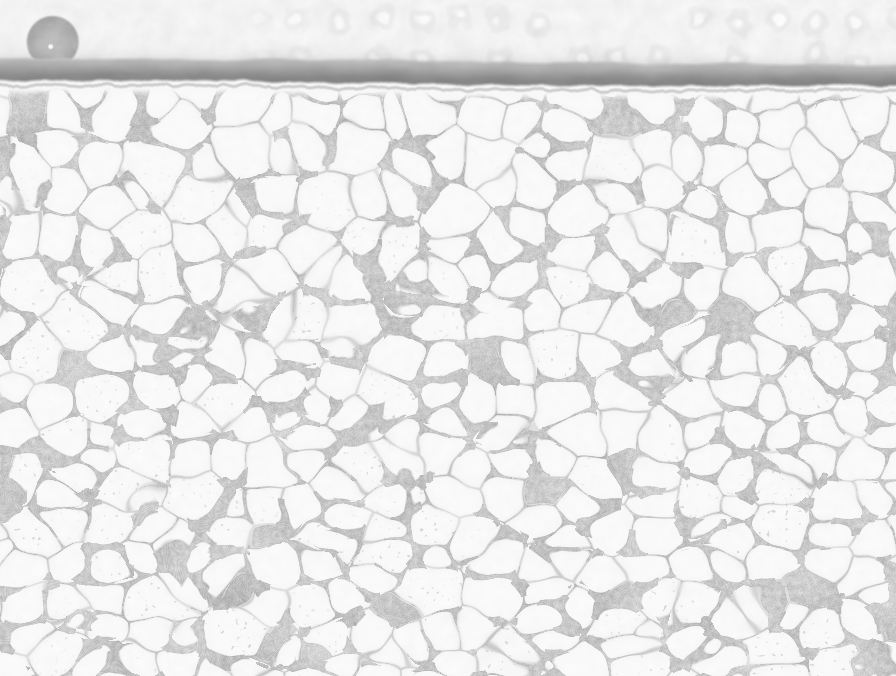
This texture is drawn by a WebGL 1 fragment shader. Its source:

```glsl
precision highp float;
// Polished metal section: pale grains, hatched pockets and a dark edge band under a mottled strip.
uniform vec2 u_resolution;

vec2 hash2(vec2 c) {
  vec3 h = fract(c.xyx * vec3(0.1031, 0.1030, 0.0973));
  h += dot(h, h.yzx + 33.33);
  return fract((h.xx + h.yz) * h.zy);
}

float cornerSlope(vec2 cell, vec2 offset, vec2 f) {
  return dot(hash2(cell + offset) * 2.0 - 1.0, f - offset);
}

float gradientNoise(vec2 p) {
  vec2 cell = floor(p), f = fract(p);
  vec2 w = f * f * f * (f * (f * 6.0 - 15.0) + 10.0);
  float low = mix(cornerSlope(cell, vec2(0.0), f), cornerSlope(cell, vec2(1.0, 0.0), f), w.x);
  float high = mix(cornerSlope(cell, vec2(0.0, 1.0), f), cornerSlope(cell, vec2(1.0), f), w.x);
  return mix(low, high, w.y);
}

float fractalNoise(vec2 p) {
  float sum = 0.0, gain = 1.0;
  for (int i = 0; i < 4; i++) {
    sum += gain * gradientNoise(p);
    p = p * 2.03 + 17.1;
    gain *= 0.5;
  }
  return sum;
}

float capsule(vec2 p, vec2 a, vec2 b, float radius) {
  vec2 pa = p - a, ba = b - a;
  float t = clamp(dot(pa, ba) / dot(ba, ba), 0.0, 1.0);
  return length(pa - ba * t) - radius * (0.6 + 0.7 * (1.0 - t));
}

// Largest pockets, as a signed distance
float largePockets(vec2 p) {
  float d = capsule(p, vec2(0.520, 0.352), vec2(0.585, 0.420), 0.014);
  d = min(d, capsule(p, vec2(0.690, 0.536), vec2(0.787, 0.550), 0.008));
  d = min(d, capsule(p, vec2(0.600, 0.585), vec2(0.661, 0.567), 0.009));
  d = min(d, capsule(p, vec2(0.545, 0.585), vec2(0.571, 0.524), 0.009));
  d = min(d, capsule(p, vec2(0.260, 0.187), vec2(0.268, 0.135), 0.016));
  d = min(d, capsule(p, vec2(0.600, 0.299), vec2(0.609, 0.239), 0.010));
  d = min(d, capsule(p, vec2(0.600, 0.789), vec2(0.640, 0.770), 0.009));
  d = min(d, capsule(p, vec2(0.043, 0.343), vec2(0.100, 0.322), 0.012));
  d = min(d, capsule(p, vec2(0.926, 0.611), vec2(0.969, 0.571), 0.007));
  d = min(d, capsule(p, vec2(0.235, 0.478), vec2(0.315, 0.481), 0.009));
  d = min(d, capsule(p, vec2(1.294, 0.663), vec2(1.301, 0.628), 0.012));
  return min(d, capsule(p, vec2(0.424, 0.663), vec2(0.502, 0.706), 0.006));
}

// Gaps to the second and third nearest grains, junction hash, grain hash
vec4 grainField(vec2 q) {
  vec2 base = floor(q);
  vec3 near = vec3(9.0), ids = vec3(0.0);
  for (int j = -2; j <= 2; j++) {
    for (int i = -2; i <= 2; i++) {
      vec2 cell = base + vec2(float(i), float(j));
      vec2 h = hash2(cell);
      float id = hash2(cell + 71.3).x;
      float d = length(cell + 0.06 + 0.88 * h - q) - 0.28 * id;
      if (d < near.x) {
        near = vec3(d, near.xy);
        ids = vec3(id, ids.xy);
      } else if (d < near.y) {
        near = vec3(near.x, d, near.y);
        ids = vec3(ids.x, id, ids.y);
      } else if (d < near.z) {
        near.z = d;
        ids.z = id;
      }
    }
  }
  return vec4(near.yz - near.x, fract(7.0 * (ids.x + ids.y + ids.z)), ids.x);
}

float grainShade(vec2 p, float pixel) {
  vec2 warp = vec2(gradientNoise(p * 24.0), gradientNoise(p * 24.0 + 40.0));
  vec2 q = vec2(p.x * 16.0, p.y * (22.0 - 4.0 * p.y)) + 0.25 * warp;
  vec4 grain = grainField(q);
  float soft = pixel * 20.0;

  // Pale grain with thin boundary, faint halo and sparse specks
  float shade = 0.978 + 0.012 * fractalNoise(p * 60.0);
  float visible = 0.45 + 0.55 * smoothstep(-0.3, 0.3, gradientNoise(p * 17.0));
  shade -= 0.15 * visible * (1.0 - smoothstep(0.01, 0.05 + soft * 1.5, grain.x));
  shade -= 0.035 * exp(-grain.x * 9.0);
  float dusty = smoothstep(0.6, 0.95, grain.w) * smoothstep(0.95, 0.45, p.y);
  shade -= 0.13 * dusty * smoothstep(0.28, 0.48, gradientNoise(p * 150.0));

  // Concave pockets at grain junctions
  float reach = mix(-0.04, 0.31, grain.z) + 0.10 * gradientNoise(p * 7.0);
  reach *= mix(1.05, 0.82, smoothstep(0.45, 0.88, p.y));
  float edge = sqrt(grain.x * grain.y) - reach + 0.04 * gradientNoise(p * 90.0);
  if (grain.w < 0.05) edge = min(edge, 0.06 - grain.x);
  edge = min(edge, 18.0 * largePockets(p + 0.012 * warp) + 0.35 * (grain.x - 0.15));
  float pocket = 1.0 - smoothstep(-soft * 1.3, soft * 1.3, edge);
  float angle = 6.2832 * gradientNoise(p * 9.0) + 0.8;
  float across = dot(p, vec2(cos(angle), sin(angle)));
  float hatch = sin(across * 800.0 + 7.0 * gradientNoise(p * 70.0));
  float fill = 0.785 + 0.025 * hatch + 0.09 * fractalNoise(p * 110.0);
  fill += 0.10 * gradientNoise(p * 13.0) - 0.05 * (1.0 - smoothstep(0.0, 0.08, abs(edge)));
  return mix(shade, fill, pocket);
}

float stripShade(vec2 p, float bandTop) {
  float shade = 0.952 + 0.035 * fractalNoise(p * 30.0);
  vec2 q = p * 17.0, cell = floor(q), h = hash2(cell + 9.0);
  float d = length(fract(q) - 0.35 - 0.3 * h) + 0.22 * gradientNoise(p * 55.0);
  float shown = step(0.35, h.x) * smoothstep(0.3, 0.5, p.x);
  shade -= shown * (0.035 * smoothstep(0.40, 0.24, d) - 0.06 * smoothstep(0.20, 0.04, d));
  return shade - 0.10 * exp(-max(p.y - bandTop, 0.0) * 130.0);
}

void main() {
  vec2 p = gl_FragCoord.xy / u_resolution.y;
  float pixel = 1.0 / u_resolution.y;
  float bandTop = 0.914 - 0.008 * p.x + 0.005 * fractalNoise(vec2(p.x * 9.0, 2.3));
  float bandBase = 0.879 - 0.008 * smoothstep(0.1, 1.0, p.x) + 0.005 * fractalNoise(vec2(p.x * 18.0, 7.4));

  // Pale rim with a broken line under the band
  float shade = grainShade(p, pixel);
  shade = mix(shade, 0.972, smoothstep(bandBase - 0.022, bandBase - 0.008, p.y));
  float rimLine = bandBase - 0.005 + 0.004 * fractalNoise(vec2(p.x * 45.0, 3.7));
  shade -= 0.17 * smoothstep(0.003 + pixel, 0.0, abs(p.y - rimLine));

  // Dark edge band, deepest near its base
  float rise = clamp((p.y - bandBase) / (bandTop - bandBase), 0.0, 1.0);
  float band = mix(0.53, 0.72, smoothstep(0.15, 1.0, rise)) + 0.04 * fractalNoise(p * vec2(14.0, 40.0));
  shade = mix(shade, band, smoothstep(-pixel, 0.004 + pixel, p.y - bandBase));
  float above = smoothstep(-0.004, 0.004, p.y - bandTop);
  shade = mix(shade, stripShade(p, bandTop), above);

  // Round bubble with a bright glint
  float r = length(p - vec2(0.078, 0.938));
  float bubble = mix(0.74, 0.66, smoothstep(0.01, 0.036, r)) + 0.05 * fractalNoise(p * 50.0);
  shade = mix(shade, bubble, above * smoothstep(0.041, 0.037 - pixel, r));
  shade = mix(shade, 0.97, smoothstep(0.005, 0.002, length(p - vec2(0.075, 0.931))));
  gl_FragColor = vec4(vec3(clamp(shade, 0.0, 1.0)), 1.0);
}
```
